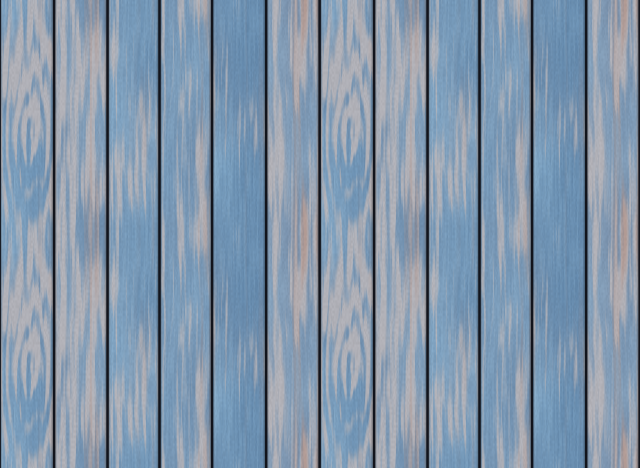
Give the GLSL for this texture, as a WebGL 1 fragment shader.

```glsl
precision highp float;
// Weathered blue planks with dark joints: a set of six boards, repeated
// twice across and twice down. Stretched value noise, wrapped in height,
// makes the wood fibres, the worn paint and the slow changes of tone.

uniform vec2 u_resolution;

const float BOARDS = 6.0;
const vec2 REPEATS = vec2(2.0, 2.0);
const float GAP_HALF_WIDTH = 0.023;

const vec3 DEEP_BLUE = vec3(0.38, 0.53, 0.67);
const vec3 SKY_BLUE = vec3(0.51, 0.66, 0.78);
const vec3 GREY_PAINT = vec3(0.57, 0.60, 0.67);
const vec3 PALE_WOOD = vec3(0.73, 0.71, 0.72);
const vec3 RED_WOOD = vec3(0.70, 0.53, 0.46);
const vec3 GAP_COLOR = vec3(0.07, 0.08, 0.11);

float hash(vec2 p) {
  return fract(sin(dot(p, vec2(127.1, 311.7))) * 43758.5453);
}

// Value noise that wraps in y after "period" cells.
float noise(vec2 p, float period, float seed) {
  vec2 cell = floor(p);
  vec2 w = fract(p);
  w = w * w * (3.0 - 2.0 * w);
  float y0 = mod(cell.y, period);
  float y1 = mod(cell.y + 1.0, period);
  float x0 = cell.x + seed * 61.0;
  float low = mix(hash(vec2(x0, y0)), hash(vec2(x0 + 1.0, y0)), w.x);
  float high = mix(hash(vec2(x0, y1)), hash(vec2(x0 + 1.0, y1)), w.x);
  return mix(low, high, w.y);
}

// Noise over a board, with whole cell counts along its length.
float grain(vec2 p, vec2 cells, float seed) {
  return noise(p * cells, cells.y, seed);
}

float wrapBoard(float k) {
  return floor(mod(k + 0.5, BOARDS));
}

// Slightly uneven position of the joint left of board k.
float joint(float k) {
  return k + 0.05 * (hash(vec2(wrapBoard(k), 4.0)) - 0.5);
}

// Amount of wear and of warm wood showing on each board.
vec2 boardTraits(float id) {
  if (id < 0.5) return vec2(0.62, 0.15);
  if (id < 1.5) return vec2(0.64, 0.50);
  if (id < 2.5) return vec2(0.46, 0.20);
  if (id < 3.5) return vec2(0.34, 0.40);
  if (id < 4.5) return vec2(0.24, 0.15);
  return vec2(0.54, 0.90);
}

// Long arched growth rings around one heart on the board.
float archedRings(vec2 p, float wobble) {
  vec2 d = vec2(p.x - 0.6, 0.42 * sin(3.14159 * (p.y - 0.43)));
  return 0.5 + 0.5 * sin(38.0 * length(d) + 5.0 * wobble);
}

vec3 paintedWood(vec2 p, float id) {
  vec2 traits = boardTraits(id);
  float seed = id * 9.0;

  // Fibres, bent a little along the board
  p.x += 0.05 * (grain(p, vec2(2.0, 3.0), seed) - 0.5);
  float coarse = grain(p, vec2(11.0, 3.0), seed + 1.0);
  float medium = grain(p, vec2(23.0, 5.0), seed + 2.0);
  float thin = grain(p, vec2(40.0, 9.0), seed + 3.0);
  float fibre = 0.36 * coarse + 0.40 * medium + 0.24 * thin;
  if (id < 0.5) fibre = mix(fibre, archedRings(p, coarse), 0.32);

  // Broad zones with combed ends
  vec2 combed = p + vec2(0.0, 0.16 * (medium - 0.5));
  float zone = grain(combed, vec2(1.6, 4.0), seed + 4.0);
  float tone = grain(combed, vec2(1.2, 3.0), seed + 5.0);

  // Paint, then bare streaks
  float shade = 0.5 + 0.9 * (tone - 0.5) + 0.5 * (thin - 0.5);
  vec3 color = mix(DEEP_BLUE, SKY_BLUE, clamp(shade, 0.0, 1.0));
  color = mix(color, GREY_PAINT, 0.6 * traits.x * traits.y + 0.2 * zone);
  float bare = fibre + 0.5 * (traits.x - 0.5) + 0.4 * (zone - 0.5);
  color = mix(color, PALE_WOOD, 0.85 * smoothstep(0.40, 0.76, bare));

  // Warm streaks towards the right side
  float streak = grain(p, vec2(19.0, 2.0), seed + 6.0);
  float warm = traits.y * smoothstep(0.3, 0.85, p.x);
  color = mix(color, RED_WOOD, 0.65 * warm * smoothstep(0.5, 0.85, streak));

  // Fine surface speckle
  float speckle = grain(p, vec2(48.0, 90.0), seed + 7.0);
  return color * (0.97 + 0.06 * speckle);
}

void main() {
  vec2 t = gl_FragCoord.xy / u_resolution * REPEATS * vec2(BOARDS, 1.0);
  float pixel = BOARDS * REPEATS.x / u_resolution.x;

  // Nearest joint and the board beside it
  float k = floor(t.x + 0.5);
  float d = t.x - joint(k);
  float left = d < 0.0 ? k - 1.0 : k;
  vec2 p = vec2(t.x - joint(left), fract(t.y));
  vec3 color = paintedWood(p, wrapBoard(left));

  // Rounded edges, a thin lit rim and the dark gap
  float edge = abs(d) - GAP_HALF_WIDTH;
  color *= mix(0.76, 1.0, smoothstep(0.0, 0.05, edge));
  float rim = smoothstep(0.02, 0.045, d) - smoothstep(0.045, 0.08, d);
  color += 0.05 * rim;
  float wood = smoothstep(-0.6 * pixel, 0.6 * pixel, edge);
  gl_FragColor = vec4(mix(GAP_COLOR, color, wood), 1.0);
}
```
